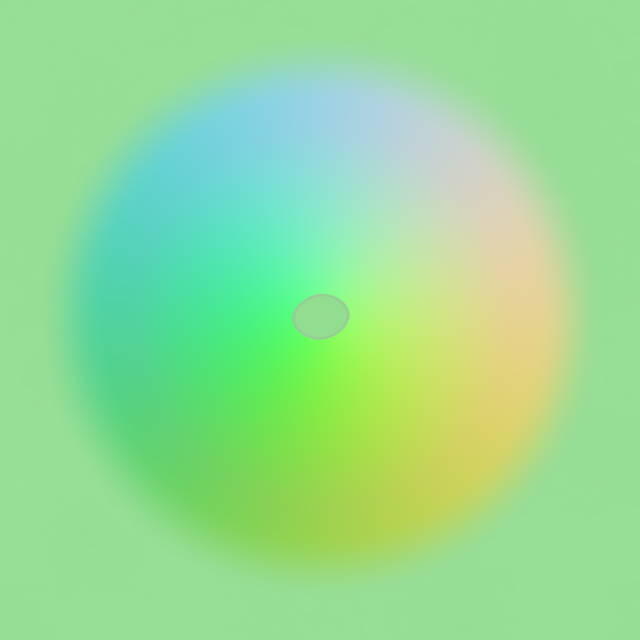
A WebGL 2 fragment shader for this background:

```glsl
#version 300 es
precision highp float;
// A soft-edged colour wheel on a pale green ground, with a small lens at its hub.
// Red follows the x direction and blue the y direction; green falls with radius.
// A superellipse forms the lens, and faint value noise mottles the ground.

uniform vec2 u_resolution;
out vec4 fragColor;

const vec3 GROUND = vec3(0.59, 0.868, 0.588);
const vec3 HUB_GREEN = vec3(0.46, 1.0, 0.46);
const vec3 RIM_MEAN = vec3(0.61, 0.825, 0.60);
const vec3 LENS_FILL = vec3(0.575, 0.868, 0.57);
const vec3 LENS_RIM = vec3(0.59, 0.795, 0.59);

float hash(vec2 cell) {
    vec3 p = fract(vec3(cell.xyx) * 0.1031);
    p += dot(p, p.yzx + 33.33);
    return fract((p.x + p.y) * p.z);
}

float valueNoise(vec2 p) {
    vec2 cell = floor(p);
    vec2 f = fract(p);
    f = f * f * (3.0 - 2.0 * f);
    float low = mix(hash(cell), hash(cell + vec2(1.0, 0.0)), f.x);
    float high = mix(hash(cell + vec2(0.0, 1.0)), hash(cell + 1.0), f.x);
    return mix(low, high, f.y);
}

// Opposed red and blue swings that level off away from the hub
vec3 wheelColor(vec2 p, float swing, float reach) {
    float r = length(p);
    vec2 direction = p / max(r, 0.0001);
    float amplitude = swing * (1.0 - exp(-r / reach));
    float spread = clamp((r - 0.03) / 0.26, 0.0, 1.0);
    vec3 base = mix(HUB_GREEN, RIM_MEAN, spread);
    float blueSwing = dot(direction, vec2(-0.10, 0.995));
    return base + amplitude * vec3(direction.x, 0.0, blueSwing);
}

// Approximate signed distance to a slightly pointed oval
float lensDistance(vec2 p, vec2 halfSize, float power) {
    p.y -= 0.06 * p.x;
    vec2 q = pow(abs(p) / halfSize, vec2(power));
    return (pow(q.x + q.y, 1.0 / power) - 1.0) * halfSize.y;
}

void main() {
    float unit = min(u_resolution.x, u_resolution.y);
    vec2 uv = (gl_FragCoord.xy - 0.5 * u_resolution) / unit + 0.5;
    float pixel = 1.0 / unit;

    // Ground with barely visible mottling
    float mottle = valueNoise(uv * 7.0) + 0.5 * valueNoise(uv * 60.0);
    vec3 color = GROUND + 0.008 * (mottle - 0.75);

    // Blurred disc
    vec2 p = uv - vec2(0.5015, 0.505);
    float disc = 1.0 - smoothstep(0.335, 0.445, length(p));
    color = mix(color, wheelColor(p, 0.30, 0.085), disc);

    // Lens with a soft grey rim
    float d = lensDistance(p, vec2(0.0448, 0.0358), 1.85);
    float soft = max(pixel, 0.0015);
    float inside = 1.0 - smoothstep(-soft, soft, d);
    float rim = smoothstep(-0.0055, -0.0015, d);
    color = mix(color, mix(LENS_FILL, LENS_RIM, rim), inside);

    fragColor = vec4(clamp(color, 0.0, 1.0), 1.0);
}
```
